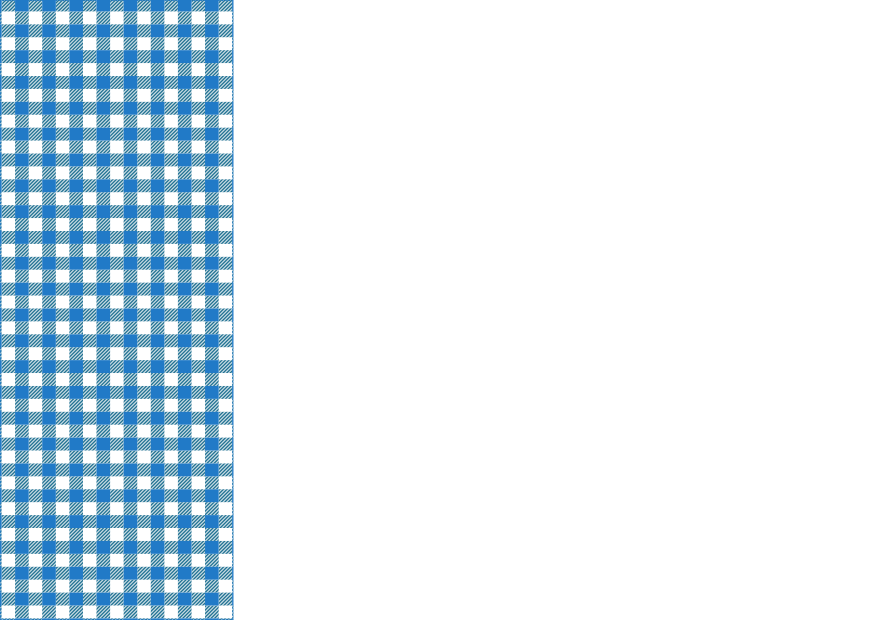
Give the GLSL for this background, as a Shadertoy shader.

```glsl
#define PANEL_WIDTH 0.3766
#define CHECK_PERIOD vec2(0.04377, 0.04166)
#define CHECK_CENTER vec2(0.0353, 0.0338)
#define BAND_HALF vec2(0.0110, 0.0104)
#define HATCH_PERIOD 0.0057
#define HATCH_INK 0.62
#define STITCH_WIDTH 0.0019
#define PAPER vec3(1.0)
#define BLUE vec3(0.13, 0.48, 0.78)
#define TEAL vec3(0.113, 0.435, 0.565)

const float TAU = 6.2831853;

// Antialiased coverage of the region where the distance is positive
float coverage(float inside, float pixel) {
    return clamp(inside / pixel + 0.5, 0.0, 1.0);
}

// Fine repeating lines, fading to their mean where pixels cannot resolve them
float fineLines(float position, float mean, float pixel) {
    float visible = 1.0 - smoothstep(0.25, 0.5, pixel / HATCH_PERIOD);
    float wave = sin(TAU * position / HATCH_PERIOD);
    return mean + visible * wave * min(mean, 1.0 - mean);
}

// Coverage of the vertical (x) and horizontal (y) bands
vec2 gingham(vec2 p, float pixel) {
    vec2 cell = fract((p - CHECK_CENTER) / CHECK_PERIOD + 0.5) - 0.5;
    vec2 inside = BAND_HALF - abs(cell) * CHECK_PERIOD;
    return vec2(coverage(inside.x, pixel), coverage(inside.y, pixel));
}

void mainImage(out vec4 fragColor, in vec2 fragCoord) {
    vec2 p = fragCoord / iResolution.y;
    float pixel = 1.0 / iResolution.y;

    // Woven bands: hatched alone, solid where they cross
    vec2 band = gingham(p, pixel);
    float crossing = band.x * band.y;
    float single = band.x + band.y - 2.0 * crossing;
    float hatch = fineLines(p.x - p.y, HATCH_INK, pixel);
    vec3 cloth = mix(PAPER, TEAL, single * hatch);
    cloth = mix(cloth, BLUE, crossing);

    // Dotted stitching along the edges of the cloth
    vec2 toEdge = min(p, vec2(PANEL_WIDTH, 1.0) - p);
    float edge = min(toEdge.x, toEdge.y);
    float stitch = coverage(STITCH_WIDTH - edge, pixel);
    cloth = mix(cloth, BLUE, stitch * fineLines(p.x + p.y, 0.55, pixel));

    // Plain paper to the right of the cloth
    float panel = coverage(PANEL_WIDTH - p.x, pixel);
    fragColor = vec4(mix(PAPER, cloth, panel), 1.0);
}
```
